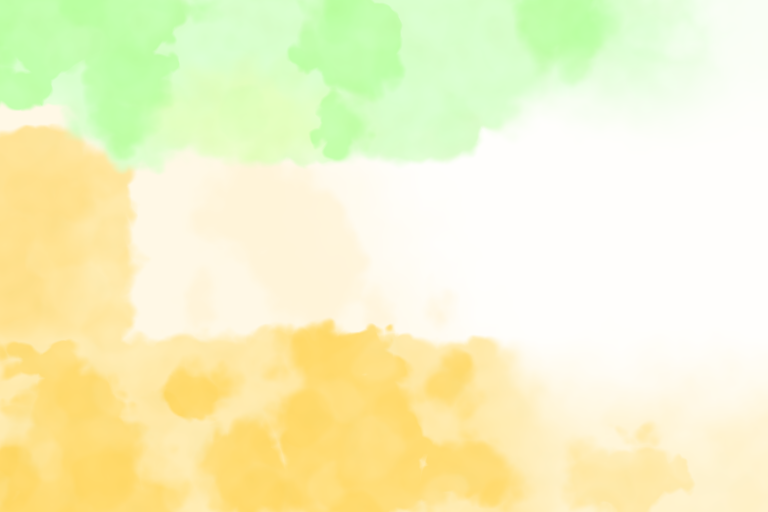
This background is drawn by a Shadertoy shader. Its source:

```glsl
const vec3 PAPER       = vec3(1.0, 0.996, 0.988);
const vec3 CREAM       = vec3(1.0, 0.973, 0.90);
const vec3 PEACH       = vec3(1.0, 0.95, 0.83);
const vec3 AMBER_PALE  = vec3(1.0, 0.925, 0.70);
const vec3 AMBER       = vec3(1.0, 0.88, 0.55);
const vec3 AMBER_DEEP  = vec3(1.0, 0.85, 0.41);
const vec3 GREEN_PALE  = vec3(0.85, 1.0, 0.80);
const vec3 GREEN_DEEP  = vec3(0.72, 1.0, 0.62);
const vec3 LIME        = vec3(0.90, 1.0, 0.74);

const float LUMP_SCALE = 14.0;   // cells per canvas height
const float LUMP_SIZE  = 0.036;
const float FINE_SIZE  = 0.013;
const float WANDER     = 0.055;
const float DAB_SCALE  = 13.0;
const float DAB_TONE   = 0.42;
const float GRAIN      = 0.022;

// Pigment pools: centre xy, radii zw, in canvas heights
const vec4 GREEN_POOLS[8] = vec4[8](
    vec4(0.14, 0.97, 0.25, 0.11), vec4(0.23, 0.86, 0.10, 0.08),
    vec4(0.24, 0.76, 0.055, 0.05), vec4(0.69, 0.92, 0.10, 0.11),
    vec4(0.66, 0.76, 0.05, 0.07), vec4(1.09, 0.98, 0.085, 0.075),
    vec4(1.12, 0.90, 0.035, 0.05), vec4(0.01, 0.82, 0.07, 0.045));
const vec4 AMBER_POOLS[11] = vec4[11](
    vec4(0.68, 0.12, 0.15, 0.18), vec4(0.67, 0.30, 0.12, 0.06),
    vec4(0.14, 0.07, 0.16, 0.13), vec4(0.13, 0.21, 0.11, 0.07),
    vec4(0.40, 0.235, 0.04, 0.03), vec4(0.49, 0.08, 0.09, 0.09),
    vec4(0.91, 0.07, 0.09, 0.06), vec4(0.88, 0.25, 0.03, 0.045),
    vec4(0.28, 0.02, 0.07, 0.04), vec4(1.22, 0.07, 0.11, 0.07),
    vec4(0.09, 0.29, 0.07, 0.04));
const vec4 PEACH_POOLS[5] = vec4[5](
    vec4(0.53, 0.59, 0.13, 0.09), vec4(0.60, 0.47, 0.10, 0.10),
    vec4(0.39, 0.40, 0.028, 0.035), vec4(0.74, 0.395, 0.022, 0.03),
    vec4(0.86, 0.385, 0.022, 0.03));

vec2 hash2(vec2 cell) {
    vec2 q = vec2(dot(cell, vec2(127.1, 311.7)), dot(cell, vec2(269.5, 183.3)));
    return fract(sin(q) * 43758.5);
}

float gradientDot(vec2 cell, vec2 f, vec2 corner) {
    return dot(hash2(cell + corner) * 2.0 - 1.0, f - corner);
}

float gradientNoise(vec2 p) {
    vec2 i = floor(p), f = fract(p);
    vec2 u = f * f * f * (f * (f * 6.0 - 15.0) + 10.0);
    return mix(mix(gradientDot(i, f, vec2(0, 0)), gradientDot(i, f, vec2(1, 0)), u.x),
               mix(gradientDot(i, f, vec2(0, 1)), gradientDot(i, f, vec2(1, 1)), u.x), u.y);
}

float fbm(vec2 p) {
    float sum = 0.0, gain = 0.6;
    for (int k = 0; k < 4; k++) {
        sum += gain * gradientNoise(p);
        p = p * 2.03 + 17.3;
        gain *= 0.5;
    }
    return sum;
}

// x: rounded bumps that scallop edges, y: overlapping translucent dabs
vec2 brush(vec2 p) {
    vec2 i = floor(p), f = fract(p);
    float nearest = 1.5, tone = 0.0;
    for (int y = -1; y <= 1; y++)
        for (int x = -1; x <= 1; x++) {
            vec2 cell = vec2(x, y);
            float d = length(cell + hash2(i + cell) - f);
            vec2 dab = hash2(i + cell + 57.0);
            nearest = min(nearest, d);
            tone += (dab.x - 0.5) * (1.0 - smoothstep(-0.12, 0.12, d - 0.45 - 0.35 * dab.y));
        }
    return vec2(0.5 - nearest, tone);
}

// Signed depth inside an elliptical pool
float poolDepth(vec2 p, vec4 pool) {
    return (1.0 - length((p - pool.xy) / pool.zw)) * min(pool.z, pool.w);
}

float cover(float depth, float soft) { return smoothstep(-soft, soft, depth); }

void mainImage(out vec4 fragColor, in vec2 fragCoord) {
    vec2 p = fragCoord / iResolution.y;
    float mottle = fbm(p * 9.0 + 4.0);
    float rough = LUMP_SIZE * brush(p * LUMP_SCALE + mottle * 0.5).x
                + FINE_SIZE * brush(p * LUMP_SCALE * 2.3 + mottle).x + WANDER * fbm(p * 7.0);
    float dabs = brush(p * DAB_SCALE + 9.0 + mottle * 0.6).y;
    float soft = mix(0.006, 0.03, smoothstep(-0.25, 0.3, gradientNoise(p * 6.0 + 31.0)));
    float right = smoothstep(0.92, 1.15, p.x);

    // Cream veil over the paper
    float veil = 1.0 - smoothstep(0.55, 1.0, p.x + 0.5 * (p.y - 0.45) + rough * 1.5);
    vec3 col = mix(PAPER, CREAM, veil);
    float peach = -1.0;
    for (int k = 0; k < 5; k++) peach = max(peach, poolDepth(p, PEACH_POOLS[k]));
    col = mix(col, PEACH, 0.7 * cover(peach + rough, 0.022));

    // Amber: left column joined to the lower bank
    float bank = 0.35 - 0.02 * smoothstep(0.75, 0.95, p.x) - 0.12 * right - p.y;
    float column = min(0.255 - p.x, 0.74 - 0.25 * max(p.x - 0.1, 0.0) - p.y);
    float amber = cover(max(bank, column) + rough, mix(min(soft, 0.016), 0.16, right));
    amber *= mix(1.0, 0.6, right);
    float columnTone = (1.0 - smoothstep(0.1, 0.27, p.x + rough)) * smoothstep(0.3, 0.4, p.y);
    float body = clamp(max(columnTone * 0.85, 0.2) + mottle * 0.7 + DAB_TONE * dabs, 0.0, 1.0);
    col = mix(col, mix(AMBER_PALE, AMBER, body), amber);
    float amberPool = -1.0;
    for (int k = 0; k < 11; k++) amberPool = max(amberPool, poolDepth(p, AMBER_POOLS[k]));
    float amberDeep = cover(amberPool + rough * 1.3, soft) * amber;
    amberDeep *= clamp(0.8 + DAB_TONE * dabs + mottle * 0.4, 0.3, 1.0);
    col = mix(col, AMBER_DEEP, amberDeep * mix(1.0, 0.75, right));

    // Green: hanging wash that fades to the right
    float hem = 0.69 + 0.10 * (1.0 - smoothstep(0.06, 0.25, p.x))
              + 0.065 * smoothstep(0.86, 0.98, p.x) + 0.012 * sin(p.x * 18.0);
    float greenFade = 1.0 - 0.85 * smoothstep(1.18, 1.48, p.x + rough * 2.5);
    float hang = p.y - hem + rough;
    float green = cover(hang - 0.07 * right, mix(min(soft, 0.02), 0.13, right)) * greenFade;
    float limeDepth = poolDepth(p, vec4(0.48, 0.76, 0.19, 0.09));
    vec3 greenTone = mix(GREEN_PALE, LIME, 0.85 * cover(limeDepth + rough, 0.05));
    float thin = (1.0 - smoothstep(0.0, 0.07, hang)) * clamp(0.4 + mottle + dabs * 0.5, 0.0, 1.0);
    greenTone = mix(greenTone, CREAM, 0.55 * thin);
    float greenPool = -1.0;
    for (int k = 0; k < 8; k++) greenPool = max(greenPool, poolDepth(p, GREEN_POOLS[k]));
    float greenDeep = cover(greenPool + rough * 1.3, soft);
    greenTone = mix(greenTone, GREEN_DEEP, clamp(greenDeep * 0.75 + DAB_TONE * dabs * 0.6, 0.0, 1.0));
    col = mix(col, greenTone, green);

    // Uneven pigment
    float pigment = max(amber, green);
    col += GRAIN * pigment * (mottle * 1.5 + gradientNoise(p * 24.0)) * vec3(0.6, 0.6, 1.5);
    fragColor = vec4(clamp(col, 0.0, 1.0), 1.0);
}
```
